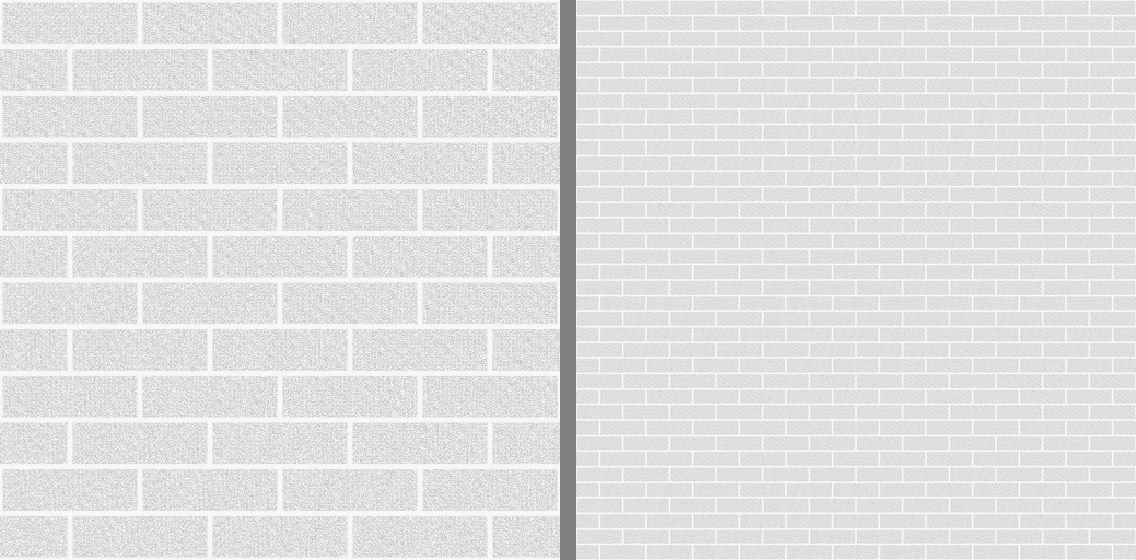
Left: one tile. Right: repeated 3 by 3.
This texture is drawn by a WebGL 2 fragment shader. Its source:

```glsl
#version 300 es
precision highp float;
// Pale running-bond brick wall: 4 bricks across and 12 courses up, with
// alternate courses shifted by half a brick. Flat, light mortar surrounds
// brick faces covered in fine grey grain from a wrapped hash grid.

uniform vec2 u_resolution;
out vec4 fragColor;

float hash(vec2 p) {
  return fract(sin(dot(p, vec2(127.1, 311.7))) * 43758.5453);
}

// Sum of two hashes: a bell-like spread from -1 to 1, wrapping at the canvas edge.
float grain(vec2 uv) {
  vec2 speck = mod(floor(uv * 512.0), 512.0);
  return hash(speck) + hash(speck + vec2(37.3, 91.7)) - 1.0;
}

// Distance in canvas units from the nearest joint centre line.
float jointDistance(vec2 uv) {
  vec2 bricks = vec2(4.0, 12.0);
  vec2 p = uv * bricks;
  p.x += 0.5 * mod(floor(p.y) + 1.0, 2.0);
  vec2 f = fract(p);
  vec2 d = min(f, 1.0 - f) / bricks;
  return min(d.x, d.y);
}

void main() {
  vec2 uv = gl_FragCoord.xy / u_resolution;
  float pixel = 1.0 / min(u_resolution.x, u_resolution.y);

  // Speckled brick face
  vec3 mortar = vec3(0.967);
  vec3 brick = vec3(0.874 + 0.11 * grain(uv));

  // Mortar joints with smoothed edges
  float face = smoothstep(-0.5 * pixel, 0.5 * pixel, jointDistance(uv) - 0.0044);
  fragColor = vec4(mix(mortar, brick, face), 1.0);
}
```
